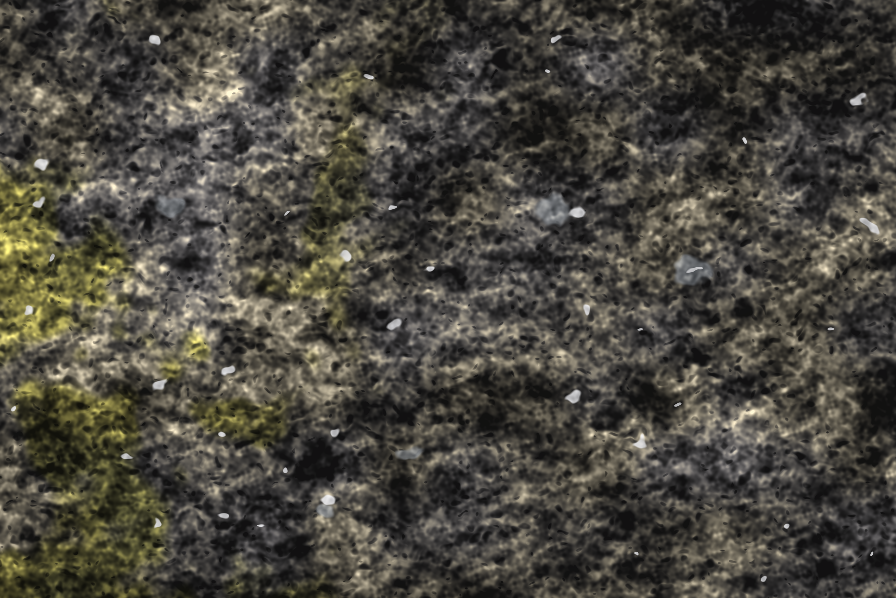
Write a WebGL 2 fragment shader that draws this texture.

```glsl
#version 300 es
precision highp float;
// Weathered rock face: crumbly grain, dark pits, pale lichen flecks and a little moss.

uniform vec2 u_resolution;
out vec4 outColor;

// Tone: mean, spread and skew of the brightness
const float TONE_MEAN = 0.305;
const float TONE_SPREAD = 0.145;
const float TONE_SKEW = 0.022;

// Strength of each layer of the surface
const float STAIN = 0.42;
const float CRUMB = 0.50;
const float GRAIN = 0.52;
const float RELIEF = 0.60;
const float PIT_DEPTH = 1.7;
const float CORNER_SHADE = 0.65;

// Light falls from above; its reach is in canvas heights
const vec2 LIGHT_STEP = vec2(-0.002, 0.008);

const vec3 WARM_TINT = vec3(1.07, 1.01, 0.87);
const vec3 COOL_TINT = vec3(1.00, 0.98, 1.00);
const vec3 MOSS_TINT = vec3(1.03, 1.04, 0.48);
const vec3 LICHEN_WHITE = vec3(0.84, 0.84, 0.85);
const vec3 LICHEN_GREY = vec3(0.56, 0.58, 0.60);

vec2 hash2(vec2 cell) {
    vec3 q = fract(cell.xyx * vec3(0.1031, 0.1030, 0.0973));
    q += dot(q, q.yzx + 33.33);
    return fract((q.xx + q.yz) * q.zy);
}

// Value noise with zero mean and about unit variance
float noise(vec2 p) {
    vec2 cell = floor(p), f = fract(p);
    f = f * f * (3.0 - 2.0 * f);
    float low = mix(hash2(cell).x, hash2(cell + vec2(1, 0)).x, f.x);
    float high = mix(hash2(cell + vec2(0, 1)).x, hash2(cell + vec2(1, 1)).x, f.x);
    return (mix(low, high, f.y) - 0.5) * 4.67;
}

// Octaves of turned noise, scaled back to unit variance
float fbm(vec2 p, int octaves, float gain) {
    float sum = 0.0, power = 0.0, weight = 1.0;
    for (int i = 0; i < octaves; i++) {
        sum += weight * noise(p);
        power += weight * weight;
        weight *= gain;
        p = mat2(1.76, 0.96, -0.96, 1.76) * p + 17.3;
    }
    return sum / sqrt(power);
}

// Cellular spots: share of filled cells, radii in cells, softness of the rim
float spots(vec2 p, float freq, float share, vec2 radii, float softness, float seed) {
    p = p * freq + seed;
    vec2 base = floor(p);
    float mask = 0.0;
    for (int y = -1; y <= 1; y++) {
        for (int x = -1; x <= 1; x++) {
            vec2 cell = base + vec2(x, y);
            vec2 kind = hash2(cell + 71.0);
            float radius = mix(radii.x, radii.y, kind.y * kind.y);
            vec2 offset = p - cell - 0.15 - 0.7 * hash2(cell);
            float d = length(offset * vec2(0.85, 1.15)) / radius;
            float spot = 1.0 - smoothstep(1.0 - softness, 1.0 + softness, d);
            mask = max(mask, spot * step(kind.x, share));
        }
    }
    return mask;
}

float pits(vec2 p) {
    float large = spots(p, 5.0, 0.28, vec2(0.07, 0.24), 0.5, 11.0);
    float medium = spots(p, 14.0, 0.30, vec2(0.08, 0.28), 0.45, 43.0);
    float small = spots(p, 45.0, 0.50, vec2(0.10, 0.32), 0.5, 89.0);
    return max(large, max(medium * 0.9, small * 0.75));
}

float height(vec2 p) {
    return fbm(p * vec2(22.0, 30.0), 3, 0.6);
}

void main() {
    vec2 p = gl_FragCoord.xy / u_resolution.y;
    vec2 uv = gl_FragCoord.xy / u_resolution;

    // Ragged outlines for every feature
    vec2 coarseWarp = vec2(noise(p * 28.0), noise(p * 28.0 + 51.0));
    vec2 fineWarp = vec2(noise(p * 95.0 + 7.0), noise(p * 95.0 + 83.0));
    vec2 q = p + 0.0045 * coarseWarp + 0.0016 * fineWarp;

    // Stains, crumbs, grains and lit relief
    float stain = fbm(p * vec2(2.6, 3.6) + 5.0, 3, 0.65);
    float crumb = fbm(q * vec2(13.0, 17.0) + 29.0, 3, 0.75);
    float grain = fbm(p * 80.0 + 3.0, 2, 0.9);
    float relief = height(q) - height(q + LIGHT_STEP);
    float level = 0.12 + STAIN * stain + CRUMB * crumb + GRAIN * grain + RELIEF * relief;

    // Pits with a lit lower lip, and the shaded upper corner
    float pit = pits(q);
    float lip = max(pits(q + vec2(0.0, 0.009)) - pit, 0.0);
    level += 0.45 * lip - PIT_DEPTH * pit;
    level -= CORNER_SHADE * (1.0 - smoothstep(0.08, 0.38, distance(uv, vec2(0.95, 0.95))));

    level = clamp(level, -2.3, 3.2);
    float tone = TONE_MEAN + TONE_SPREAD * level + TONE_SKEW * (level * level - 1.0);

    // Tan stone against cool crust, moss gathered on the left
    float warmth = smoothstep(-1.4, 1.2, 0.6 * level + 0.6 * noise(p * 9.0 + 61.0));
    vec3 color = tone * mix(COOL_TINT, WARM_TINT, warmth);
    float mossArea = (1.0 - smoothstep(0.02, 0.3, uv.x)) * (1.0 - smoothstep(0.25, 0.9, uv.y));
    float moss = smoothstep(0.6, 1.9, fbm(p * 7.0 + 13.0, 3, 0.7) + 1.6 * mossArea);
    color *= mix(vec3(1.0), MOSS_TINT, 0.7 * moss * (1.0 - smoothstep(0.2, 0.6, uv.x)));

    // Lichen: few dull patches, more small bright flecks
    float patches = spots(q, 5.0, 0.10, vec2(0.05, 0.13), 0.25, 131.0);
    float flecks = spots(q, 10.0, 0.26, vec2(0.035, 0.12), 0.25, 197.0);
    color = mix(color, LICHEN_GREY + 0.07 * grain, 0.65 * patches);
    color = mix(color, LICHEN_WHITE + 0.05 * grain, 0.9 * flecks);

    outColor = vec4(clamp(color, 0.0, 1.0), 1.0);
}
```
